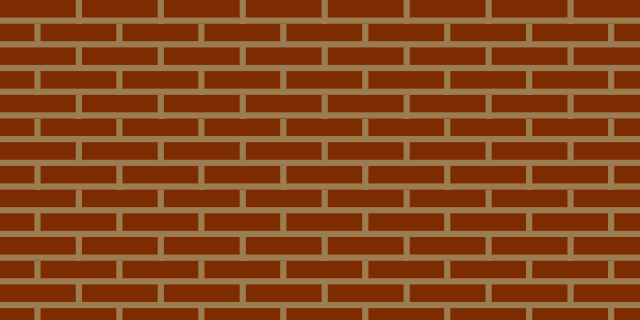
Write a Shadertoy shader that draws this pattern.

```glsl
#define BRICK_COLOR vec3(0.49, 0.17, 0.0)
#define MORTAR_COLOR vec3(0.61, 0.49, 0.32)
#define COURSES 13.5         // rows down the canvas
#define PITCH 0.2561         // brick plus joint, in canvas heights
#define JOINT 0.0194         // mortar width, in canvas heights
#define STAGGER 0.495        // shift of alternate courses, in pitches

// Signed distance to an axis-aligned box centred at the origin
float boxDistance(vec2 p, vec2 halfSize)
{
    vec2 d = abs(p) - halfSize;
    return length(max(d, 0.0)) + min(max(d.x, d.y), 0.0);
}

// Signed distance to the nearest brick in a running bond
float brickDistance(vec2 p)
{
    vec2 cell = vec2(PITCH, 1.0 / COURSES);
    float course = floor(p.y / cell.y);
    p.x -= mod(course, 2.0) * STAGGER * cell.x;

    // Each cell begins with its brick and ends with the joints
    vec2 halfBrick = 0.5 * (cell - JOINT);
    vec2 local = fract(p / cell) * cell;

    // Wrap about the brick centre so joints are shared evenly
    vec2 offset = local - halfBrick;
    offset -= cell * step(0.5 * cell, offset);
    return boxDistance(offset, halfBrick);
}

void mainImage(out vec4 fragColor, in vec2 fragCoord)
{
    // Canvas heights, measured down from the top-left corner
    float pixel = 1.0 / iResolution.y;
    vec2 p = vec2(fragCoord.x, iResolution.y - fragCoord.y) * pixel;

    // One-pixel edge coverage
    float coverage = clamp(0.5 - brickDistance(p) / pixel, 0.0, 1.0);
    fragColor = vec4(mix(MORTAR_COLOR, BRICK_COLOR, coverage), 1.0);
}
```
